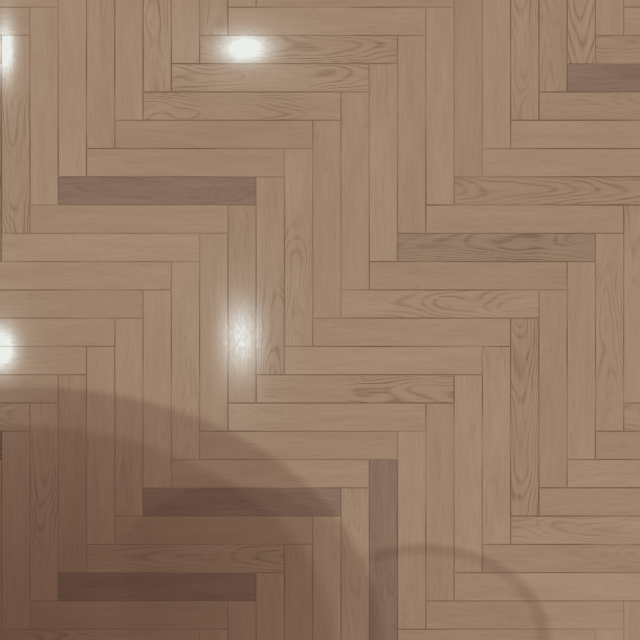
Give the GLSL for this texture, as a Shadertoy shader.

```glsl
const float PITCH = 0.04418;               // plank width
const vec2 ORIGIN = vec2(0.0026, 0.0169);  // corner of cell (0, 0)
const float LENGTH = 7.0;                  // plank length in widths
const float GAP = 0.008;                   // half joint width, in plank widths
const float GAP_BLUR = 0.026;
const float DARK_SHARE = 0.09;
const float FIGURED_SHARE = 0.5;

const vec3 WOOD_LOW = vec3(0.612, 0.511, 0.421);
const vec3 WOOD_HIGH = vec3(0.640, 0.540, 0.450);
const vec3 WOOD_DARK = vec3(0.535, 0.442, 0.378);
const vec3 GRAIN_TINT = vec3(0.78, 0.735, 0.71);
const vec3 JOINT = vec3(0.43, 0.32, 0.25);
const vec3 SHADE = vec3(0.72, 0.65, 0.64);
const vec3 GLARE = vec3(0.92, 0.93, 0.91);

// Glare spots: centre, then spread
const vec4 SPOTS[4] = vec4[4](
    vec4(0.382, 0.925, 0.034, 0.022),
    vec4(0.377, 0.472, 0.024, 0.046),
    vec4(0.000, 0.455, 0.022, 0.030),
    vec4(0.008, 0.925, 0.013, 0.040));

float hash(vec2 p) {
    vec3 q = fract(p.xyx * vec3(0.1031, 0.1030, 0.0973));
    q += dot(q, q.yzx + 33.33);
    return fract((q.x + q.y) * q.z);
}

float noise(vec2 p) {
    vec2 i = floor(p), f = fract(p);
    f = f * f * (3.0 - 2.0 * f);
    return mix(mix(hash(i), hash(i + vec2(1, 0)), f.x),
               mix(hash(i + vec2(0, 1)), hash(i + vec2(1, 1)), f.x), f.y);
}

// Approximate signed distance to an ellipse
float ellipse(vec2 p, vec2 centre, vec2 radii) {
    return (length((p - centre) / radii) - 1.0) * min(radii.x, radii.y);
}

float inside(float d, float blur) {
    return 1.0 - smoothstep(-blur, blur, d);
}

// Grain strength; q.x runs along the plank, q.y across it
float grain(vec2 q, vec2 seed) {
    float fine = noise(vec2(q.x * 1.2, q.y * 15.0) + seed);
    float broad = noise(vec2(q.x * 0.5, q.y * 3.5) + seed.yx);
    float pores = noise(vec2(q.x * 3.5, q.y * 24.0) + seed);
    float streaks = 0.20 * fine + 0.24 * broad + 0.18 * smoothstep(0.6, 0.95, pores);

    // Long arched growth rings on the figured planks
    float across = q.y - mix(0.25, 0.75, hash(seed + 3.1));
    float bend = noise(vec2(q.x * 0.9, q.y * 2.4) + seed);
    float side = hash(seed + 5.7) < 0.5 ? -1.0 : 1.0;
    float rings = 0.5 + 0.5 * sin(6.2832 * (across * across * 10.0 + side * q.x * 0.8 + bend * 2.2));
    float patch_ = smoothstep(0.15, 0.75, noise(vec2(q.x * 0.5, 0.5) + seed));
    float figured = smoothstep(1.0 - FIGURED_SHARE, 1.0, hash(seed + 9.3)) * patch_;
    return streaks + figured * 1.1 * pow(rings, 3.0) * (0.3 + 0.7 * fine);
}

void mainImage(out vec4 fragColor, in vec2 fragCoord) {
    vec2 uv = fragCoord / iResolution.y;
    float pixel = 1.0 / (iResolution.y * PITCH);

    // Herringbone: each row moves one cell along the diagonal
    vec2 grid = (uv - ORIGIN) / PITCH;
    vec2 cell = floor(grid), f = fract(grid);
    float stepIndex = mod(cell.x - cell.y - 1.0, 2.0 * LENGTH);
    bool level = stepIndex < LENGTH;
    float along = level ? stepIndex : 2.0 * LENGTH - 1.0 - stepIndex;
    vec2 id = cell - (level ? vec2(along, 0) : vec2(0, along));
    vec2 q = level ? vec2(along + f.x, f.y) : vec2(along + f.y, f.x);
    vec2 seed = id * 7.31 + (level ? 211.0 : 433.0);

    // Plank tone and grain; darker planks show more of it
    float dark = smoothstep(1.0 - DARK_SHARE, 1.0 - 0.4 * DARK_SHARE, hash(seed + 1.7));
    vec3 color = mix(WOOD_LOW, WOOD_HIGH, hash(seed));
    color = mix(color, WOOD_DARK, dark);
    color *= mix(vec3(1.035), GRAIN_TINT, (0.55 + 0.3 * dark) * grain(q, seed));

    // Overlapping soft shadows
    float shade = 0.38 * inside(ellipse(uv, vec2(0.05, 0.0), vec2(0.545, 0.395)), 0.008);
    shade += 0.20 * inside(ellipse(uv, vec2(0.02, 0.0), vec2(0.50, 0.335)), 0.010);
    shade += 0.16 * inside(ellipse(uv, vec2(0.36, 0.0), vec2(0.225, 0.245)), 0.008)
                  * smoothstep(0.16, 0.24, uv.x) * (1.0 - smoothstep(0.45, 0.60, uv.x));
    shade += 0.60 * exp(-dot(uv, uv) * 9.0);
    float arch = ellipse(uv, vec2(0.66, 0.0), vec2(0.20, 0.15));
    float clear = smoothstep(0.55, 0.60, uv.x);
    shade += clear * (0.16 * inside(arch, 0.008) + 0.20 * inside(abs(arch + 0.008) - 0.008, 0.006));

    // Soft joints of uneven strength, fainter in the shadow
    vec2 edge = min(q, vec2(LENGTH, 1.0) - q);
    float joint = 1.0 - smoothstep(GAP - 0.3 * pixel, GAP + GAP_BLUR + 0.4 * pixel, min(edge.x, edge.y));
    joint *= mix(0.2, 0.85, noise(grid * 0.6 + 31.0)) * (1.0 - 0.45 * min(shade, 1.0));
    color = mix(color, JOINT, joint);
    color *= mix(vec3(1), SHADE, shade);

    // Varnish glare, broken up by plank tilt and surface texture
    float tilt = mix(0.7, 1.3, hash(seed + 4.4));
    float rough = mix(0.8, 1.1, noise(vec2(q.x * 7.0, q.y * 18.0) + seed));
    float glare = 0.0;
    for (int i = 0; i < 4; i++) {
        vec2 d = (uv - SPOTS[i].xy) / SPOTS[i].zw;
        float r2 = dot(d, d);
        glare += 1.1 * exp(-0.75 * r2) * rough * tilt + 0.14 * exp(-0.16 * r2);
    }
    color = mix(color, GLARE, min(glare, 1.0) * (1.0 - 0.4 * joint));

    fragColor = vec4(color, 1.0);
}
```
